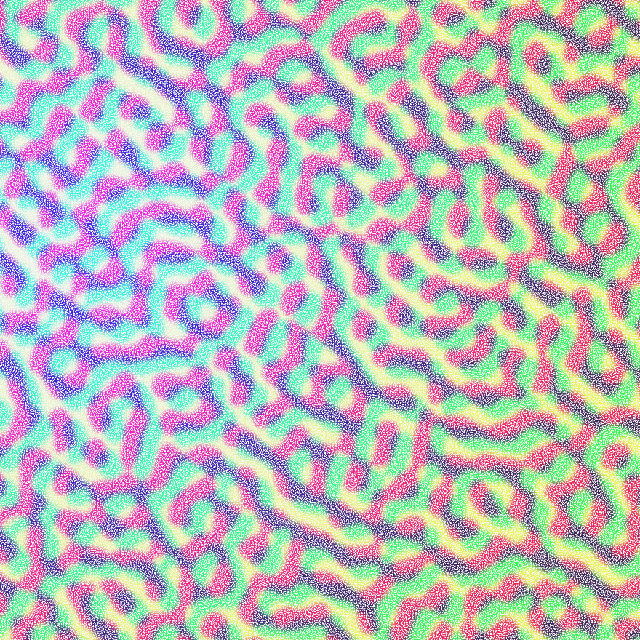
Give the GLSL for this pattern, as a WebGL 1 fragment shader.

```glsl
precision highp float;

uniform vec2 u_resolution;

const float TAU = 6.2831853;
const int WAVE_COUNT = 32;
const float STRIPE_FREQ = 18.0;            // stripes per canvas height
const float FREQ_SPREAD = 0.3;             // relative variation of the frequency
const float STRIPE_BIAS = -0.02;           // higher makes the stripes thinner
const float STRIPE_SOFTNESS = 0.8;
const vec2 LAYER_SHIFT = vec2(0.021, -0.017);
const vec2 RED_RANGE = vec2(0.91, 0.24);   // bare, inked
const vec2 GREEN_RANGE = vec2(0.95, 0.15); // bare, inked
const vec2 BLUE_RANGE = vec2(0.88, 0.34);  // near, far from the glow
const vec2 GLOW_CENTER = vec2(0.12, 0.62);
const float GLOW_RADIUS = 0.92;
const float GRAIN_FREQ = 400.0;            // grains per canvas height
const vec2 GRAIN_EDGE = vec2(0.16, 0.58);  // solid and outer radius, in cells
const vec3 GRAIN_COLOR = vec3(0.98);

float hash(float n) {
  return fract(sin(n * 12.9898) * 43758.547);
}

vec2 hash2(vec2 p) {
  vec3 q = fract(p.xyx * vec3(0.1031, 0.1030, 0.0973));
  q += dot(q, q.yzx + 33.33);
  return fract((q.xx + q.yz) * q.zy);
}

// Winding stripes: waves in all directions, evened out by their slope.
float stripes(vec2 p) {
  float height = 0.0;
  vec2 slope = vec2(0.0);
  for (int i = 0; i < WAVE_COUNT; i++) {
    float n = float(i) + 1.0;
    float angle = 0.5 * TAU * (n + hash(n)) / float(WAVE_COUNT);
    float scale = 1.0 + FREQ_SPREAD * (hash(n + 40.0) - 0.5);
    vec2 dir = scale * vec2(cos(angle), sin(angle));
    float phase = TAU * (STRIPE_FREQ * dot(p, dir) + hash(n + 80.0));
    height += cos(phase);
    slope -= dir * sin(phase);
  }
  float level = height * inversesqrt(height * height + dot(slope, slope) + 1e-4);
  return smoothstep(-STRIPE_SOFTNESS, STRIPE_SOFTNESS, level - STRIPE_BIAS);
}

// Cellular speckle: a soft dot around each jittered point.
float grain(vec2 p) {
  vec2 cell = floor(p);
  vec2 local = p - cell;
  float nearest = 4.0;
  for (int y = -1; y <= 1; y++) {
    for (int x = -1; x <= 1; x++) {
      vec2 offset = vec2(float(x), float(y));
      vec2 toPoint = offset + hash2(cell + offset + 7.0) - local;
      nearest = min(nearest, dot(toPoint, toPoint));
    }
  }
  return 1.0 - smoothstep(GRAIN_EDGE.x, GRAIN_EDGE.y, sqrt(nearest));
}

void main() {
  vec2 p = gl_FragCoord.xy / u_resolution.y;

  // Shifted copies of one labyrinth darken red and green; blue fades with distance.
  float teal = stripes(p - LAYER_SHIFT);
  float pink = stripes(p);
  float fade = smoothstep(0.0, GLOW_RADIUS, distance(p, GLOW_CENTER));
  vec3 ink = vec3(
    mix(RED_RANGE.x, RED_RANGE.y, teal),
    mix(GREEN_RANGE.x, GREEN_RANGE.y, pink),
    mix(BLUE_RANGE.x, BLUE_RANGE.y, fade));

  // White grain over the ink.
  vec3 color = mix(ink, GRAIN_COLOR, grain(p * GRAIN_FREQ));
  gl_FragColor = vec4(color, 1.0);
}
```
